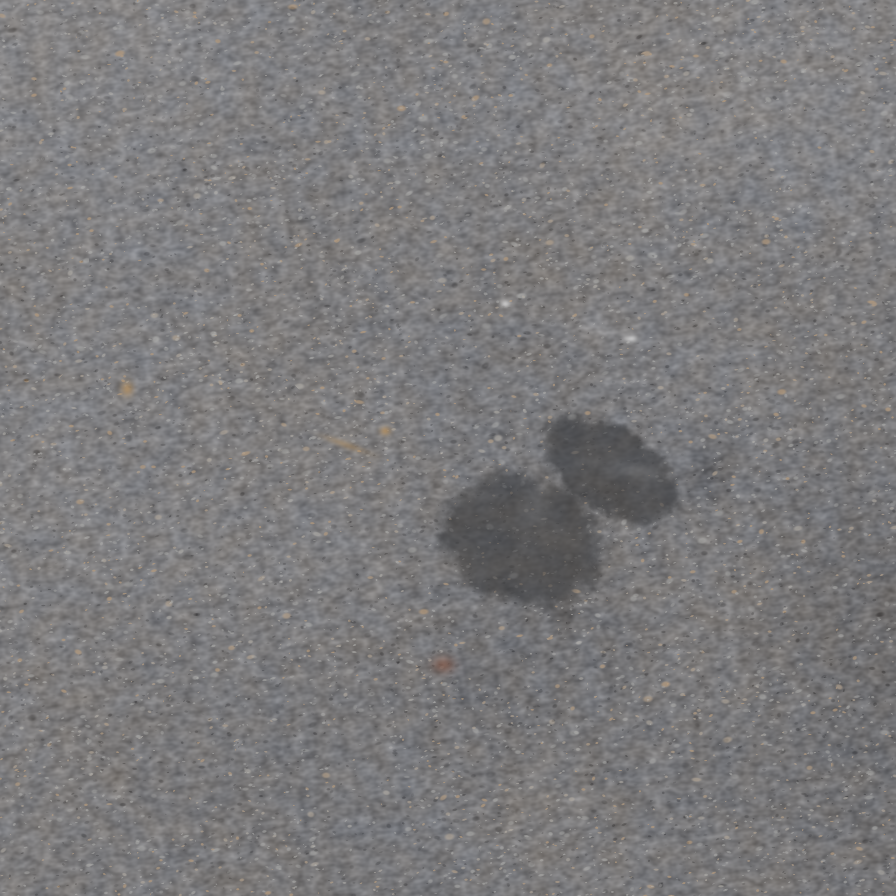
Reproduce this texture procedurally as a three.js fragment shader.

```glsl
// Weathered grey asphalt with fine mineral grains and one dark damp stain.
varying vec2 vUv;

vec2 hash2(vec2 p) {
  vec3 q = fract(p.xyx * vec3(0.1031, 0.1030, 0.0973));
  q += dot(q, q.yzx + 33.33);
  return fract((q.xx + q.yz) * q.zy);
}

float gradientAt(vec2 cell, vec2 offset) {
  float angle = 6.2832 * hash2(cell).x;
  return dot(vec2(cos(angle), sin(angle)), offset);
}

// Gradient noise, roughly -0.7 to 0.7
float noise(vec2 p) {
  vec2 i = floor(p), f = fract(p);
  vec2 u = f * f * f * (f * (f * 6.0 - 15.0) + 10.0);
  vec2 e = vec2(1.0, 0.0);
  return mix(mix(gradientAt(i, f), gradientAt(i + e, f - e), u.x),
             mix(gradientAt(i + e.yx, f - e.yx), gradientAt(i + e.xx, f - e.xx), u.x), u.y);
}

float fbm(vec2 p) {
  float sum = 0.0, amp = 0.55;
  for (int i = 0; i < 4; i++) {
    sum += amp * noise(p);
    p = mat2(1.6, 1.2, -1.2, 1.6) * p + 17.3;
    amp *= 0.55;
  }
  return sum;
}

mat2 rotation(float a) {
  return mat2(cos(a), -sin(a), sin(a), cos(a));
}

// Normalised distance to a tilted ellipse: 1 on its rim
float ellipse(vec2 p, vec2 center, vec2 radius, float tilt) {
  return length(rotation(-tilt) * (p - center) / radius);
}

float glow(vec2 p, vec2 center, vec2 radius, float tilt) {
  float d = ellipse(p, center, radius, tilt);
  return exp(-d * d);
}

// Scattered grains: x is coverage, y a random tint per grain
vec2 grains(vec2 p, float scale, float density, float seed) {
  vec2 q = p * scale + seed;
  vec2 cell = floor(q);
  vec2 place = hash2(cell + seed), kind = hash2(cell + seed + 71.0);
  vec2 d = fract(q) - mix(vec2(0.38), vec2(0.62), place);
  d = rotation(place.x * 3.0) * d * vec2(1.0, 1.0 + 0.8 * place.y);
  float r = mix(0.18, 0.36, kind.y);
  float mask = 1.0 - smoothstep(r * 0.35, r, length(d));
  return vec2(mask * step(kind.x, density), fract(kind.x * 57.0 + kind.y));
}

// Irregular stain from two overlapping lobes
float stainMask(vec2 p) {
  vec2 w = p + 0.022 * vec2(fbm(p * 17.0), fbm(p * 17.0 + 40.0));
  float lower = ellipse(w, vec2(0.582, 0.398), vec2(0.094, 0.070), 0.25);
  float upper = ellipse(w, vec2(0.679, 0.474), vec2(0.082, 0.050), 0.55);
  float d = min(lower, upper) + 0.22 * fbm(p * 48.0);
  return 1.0 - smoothstep(0.84, 1.12, d);
}

// Broad unevenness of light across the surface
float broadTone(vec2 p) {
  float tone = 0.035 * fbm(p * 4.0 + 3.0) + 0.018 * (p.y - 0.5);
  tone += 0.030 * glow(p, vec2(0.02, 0.95), vec2(0.28, 0.2), 0.0);
  tone += 0.025 * glow(p, vec2(0.95, 0.88), vec2(0.3, 0.15), 0.0);
  tone += 0.020 * glow(p, vec2(0.05, 0.42), vec2(0.22, 0.3), 0.0);
  tone -= 0.045 * glow(p, vec2(1.0, 0.25), vec2(0.13, 0.25), 0.0);
  tone -= 0.025 * glow(p, vec2(0.52, 0.25), vec2(0.22, 0.09), -0.3);
  tone -= 0.090 * glow(p, vec2(0.79, 0.475), vec2(0.025, 0.032), 0.0);
  tone -= 0.080 * glow(p, vec2(0.632, 0.315), vec2(0.018, 0.012), 0.0);
  tone += 0.060 * glow(p, vec2(0.665, 0.635), vec2(0.022, 0.016), 0.5);
  return tone;
}

void main() {
  vec2 p = vUv;
  vec2 stretched = rotation(0.12) * p * vec2(0.75, 1.15);
  float stain = stainMask(p);

  // Rough aggregate surface
  float rough = 0.085 * fbm(stretched * 42.0) + 0.10 * noise(stretched * 105.0)
              + 0.075 * noise(stretched * 190.0 + 9.0);
  vec3 color = vec3(0.485, 0.482, 0.488) + broadTone(p) + rough * mix(1.0, 0.45, stain);
  color += vec3(0.012, 0.001, -0.014) * (noise(p * 5.0 + 8.0) + 1.4 * noise(p * 34.0));

  // Damp stain with paler worn patches
  float worn = 0.055 * glow(p, vec2(0.598, 0.438), vec2(0.016, 0.022), 0.3)
             + 0.070 * glow(p, vec2(0.709, 0.475), vec2(0.022, 0.008), 0.2);
  vec3 damp = color * 0.69 + worn + 0.05 * fbm(p * 26.0);
  color = mix(color, damp, stain);

  // Pits and pale or ochre grains, finer with each layer
  float clump = smoothstep(-0.35, 0.35, noise(p * 9.0 + 21.0));
  for (int i = 0; i < 4; i++) {
    float layer = float(i), scale = 62.0 + 34.0 * layer;
    vec2 grain = grains(stretched, scale, 0.07 + 0.10 * clump, 13.0 + 29.0 * layer);
    vec3 tint = mix(vec3(0.71, 0.71, 0.70), vec3(0.70, 0.60, 0.49), smoothstep(0.55, 0.95, grain.y));
    color = mix(color, tint, grain.x * mix(0.25, 0.75, grain.y) * mix(1.0, 0.3, stain));
    vec2 pit = grains(stretched, scale * 0.9, 0.12, 160.0 + 31.0 * layer);
    color -= 0.10 * pit.x * pit.y * (1.0 - 0.7 * stain);
  }

  // Larger stones
  float ochre = glow(p, vec2(0.430, 0.519), vec2(0.006, 0.005), 0.0)
              + glow(p, vec2(0.142, 0.566), vec2(0.007, 0.008), 0.0)
              + 0.6 * glow(p, vec2(0.385, 0.504), vec2(0.026, 0.004), 0.35);
  float rust = glow(p, vec2(0.495, 0.258), vec2(0.012, 0.009), 0.0);
  float quartz = glow(p, vec2(0.564, 0.661), vec2(0.005, 0.004), 0.0)
               + glow(p, vec2(0.705, 0.622), vec2(0.007, 0.004), 0.0);
  color = mix(color, vec3(0.70, 0.56, 0.38), 0.75 * min(ochre, 1.0));
  color = mix(color, vec3(0.52, 0.36, 0.30), 0.7 * rust);
  color = mix(color, vec3(0.82), 0.8 * min(quartz, 1.0));
  gl_FragColor = vec4(color, 1.0);
}
```
